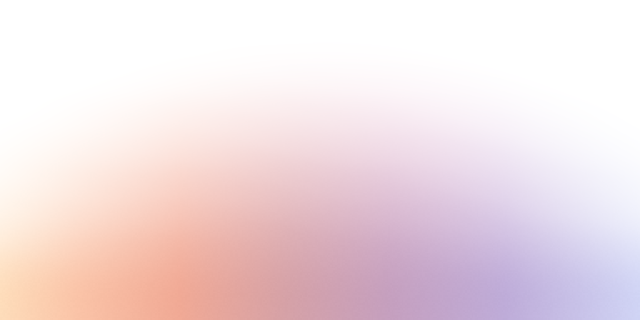
Reproduce this background procedurally as a WebGL 1 fragment shader.

```glsl
precision highp float;
// A soft dome of sunrise colour rising from the lower edge into white.
// A horizontal colour ramp is faded by a height field bent into an arch,
// then given a faint shimmer of layered sines and fine cell grain.

uniform vec2 u_resolution;

const vec3 WHITE    = vec3(1.000, 1.000, 1.000);
const vec3 CREAM    = vec3(0.995, 0.865, 0.730);
const vec3 PEACH    = vec3(0.980, 0.765, 0.655);
const vec3 CORAL    = vec3(0.943, 0.663, 0.583);
const vec3 ROSE     = vec3(0.835, 0.632, 0.655);
const vec3 MAUVE    = vec3(0.772, 0.625, 0.748);
const vec3 LAVENDER = vec3(0.745, 0.673, 0.848);
const vec3 SKY      = vec3(0.815, 0.832, 0.960);

const float ARCH_CENTER = 0.50;  // horizontal middle of the dome
const float ARCH_DROP   = 1.00;  // how strongly its sides fall
const float ARCH_RISE   = 0.35;  // height at which the bend is complete
const float FADE_LOW    = 0.05;  // full colour below this height
const float FADE_HIGH   = 0.90;  // plain white above this height
const float WARMTH      = 1.35;  // red fades in later, leaving a pink haze
const float SHIMMER     = 0.006;
const float GRAIN       = 0.008;
const vec2  GRAIN_CELLS = vec2(384.0, 192.0);

float hash(vec2 p) {
  return fract(sin(dot(p, vec2(12.99, 78.23))) * 4375.85);
}

// Position of x between two ramp stops, clamped to 0..1.
float between(float start, float stop, float x) {
  return clamp((x - start) / (stop - start), 0.0, 1.0);
}

// Colours along the lower edge, left to right.
vec3 horizonColor(float x) {
  vec3 color = mix(CREAM, PEACH, between(0.00, 0.12, x));
  color = mix(color, CORAL, between(0.12, 0.28, x));
  color = mix(color, ROSE, between(0.28, 0.45, x));
  color = mix(color, MAUVE, between(0.45, 0.61, x));
  color = mix(color, LAVENDER, between(0.61, 0.79, x));
  return mix(color, SKY, between(0.79, 1.00, x));
}

// Long, shallow ripples that disturb the fade.
float ripples(vec2 p) {
  float sum = 0.0;
  float amplitude = 0.5;
  vec2 frequency = vec2(9.0, 31.0);
  for (int i = 0; i < 3; i++) {
    sum += amplitude * sin(dot(p, frequency) + 1.5 * sin(p.x * frequency.x));
    frequency *= vec2(1.7, 1.9);
    amplitude *= 0.5;
  }
  return sum;
}

void main() {
  vec2 uv = gl_FragCoord.xy / u_resolution;

  // Arched fade: the bend grows from the lower edge upward.
  float side = uv.x - ARCH_CENTER;
  float bend = ARCH_DROP * side * side * smoothstep(0.0, ARCH_RISE, uv.y);
  float height = uv.y + bend + SHIMMER * ripples(uv);
  float cover = 1.0 - smoothstep(FADE_LOW, FADE_HIGH, height);

  // Warm haze in the middle, neutral fade toward the cool right side.
  float redPower = mix(WARMTH, 1.0, smoothstep(0.6, 1.0, uv.x));
  vec3 tint = vec3(pow(cover, redPower), cover, cover);
  vec3 color = mix(WHITE, horizonColor(uv.x), tint);

  // Fine grain, only where there is colour.
  float grain = hash(floor(uv * GRAIN_CELLS)) - 0.5;
  color += GRAIN * grain * cover;

  gl_FragColor = vec4(clamp(color, 0.0, 1.0), 1.0);
}
```
